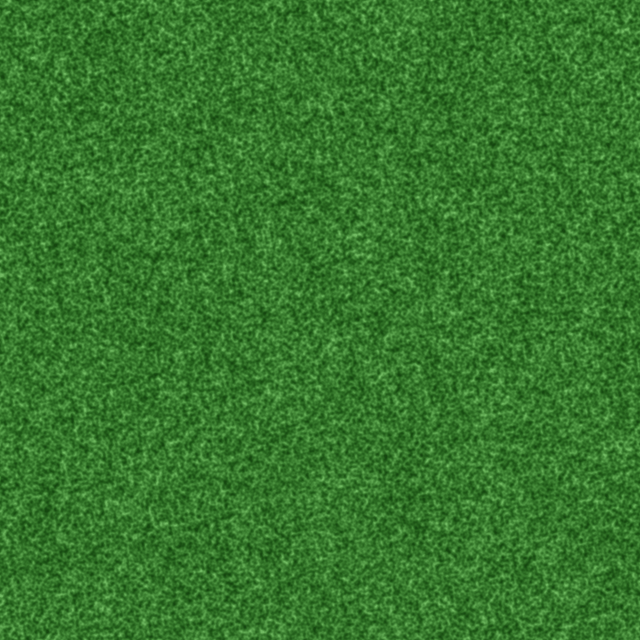
Give the GLSL for this texture, as a WebGL 2 fragment shader.

```glsl
#version 300 es
precision highp float;
// Dense green turf: soft fine grain with faint clumps and broad drifts of tone.

uniform vec2 u_resolution;
out vec4 outColor;

// Colour ramp: mid tone, change per unit of tone, and lift at both ends
const vec3 MID_GREEN = vec3(0.208, 0.466, 0.168);
const vec3 TONE_SLOPE = vec3(0.095, 0.120, 0.085);
const vec3 TONE_CURVE = vec3(0.015, 0.010, 0.015);
const float TONE_LIMIT = 1.9;

// Noise layers from fine grain to broad drift: cells per canvas and strength
const int LAYERS = 5;
const float CELLS[LAYERS] = float[](203.0, 127.0, 63.0, 27.0, 9.0);
const float STRENGTH[LAYERS] = float[](1.5, 2.0, 1.1, 0.55, 0.3);
const float LAYER_TURN = 0.65;   // radians between layers, hides the lattice
const float TAU = 6.2831853;

// Integer hash of a lattice point, 0 to 1
float hash(ivec2 cell, int seed) {
    uvec2 q = uvec2(cell + 4096);
    uint h = q.x * 1597334677u ^ q.y * 3812015801u ^ uint(seed) * 2798796415u;
    h = (h ^ (h >> 16)) * 2146121005u;
    h = (h ^ (h >> 15)) * 2221713035u;
    h ^= h >> 16;
    return float(h >> 8) / 16777216.0;
}

// Slope of the random unit gradient at one cell corner
float cornerSlope(ivec2 cell, vec2 offset, int seed) {
    float angle = TAU * hash(cell, seed);
    return dot(vec2(cos(angle), sin(angle)), offset);
}

float gradientNoise(vec2 p, int seed) {
    ivec2 cell = ivec2(floor(p));
    vec2 f = fract(p);
    vec2 blend = f * f * f * (f * (f * 6.0 - 15.0) + 10.0);
    float a = cornerSlope(cell, f, seed);
    float b = cornerSlope(cell + ivec2(1, 0), f - vec2(1.0, 0.0), seed);
    float c = cornerSlope(cell + ivec2(0, 1), f - vec2(0.0, 1.0), seed);
    float d = cornerSlope(cell + ivec2(1, 1), f - vec2(1.0, 1.0), seed);
    return mix(mix(a, b, blend.x), mix(c, d, blend.x), blend.y);
}

// Sum of turned layers; a layer fades out once its cells shrink to a pixel
float turfTone(vec2 uv, float canvasPixels) {
    float tone = 0.0;
    for (int i = 0; i < LAYERS; i++) {
        float angle = LAYER_TURN * float(i + 1);
        mat2 turn = mat2(cos(angle), sin(angle), -sin(angle), cos(angle));
        float visible = smoothstep(0.8, 2.0, canvasPixels / CELLS[i]);
        tone += visible * STRENGTH[i] * gradientNoise(turn * uv * CELLS[i], i + 1);
    }
    return tone;
}

void main() {
    float canvasPixels = min(u_resolution.x, u_resolution.y);
    vec2 uv = gl_FragCoord.xy / canvasPixels;

    float tone = clamp(turfTone(uv, canvasPixels), -TONE_LIMIT, TONE_LIMIT);
    vec3 color = MID_GREEN + TONE_SLOPE * tone + TONE_CURVE * tone * tone;
    outColor = vec4(color, 1.0);
}
```
